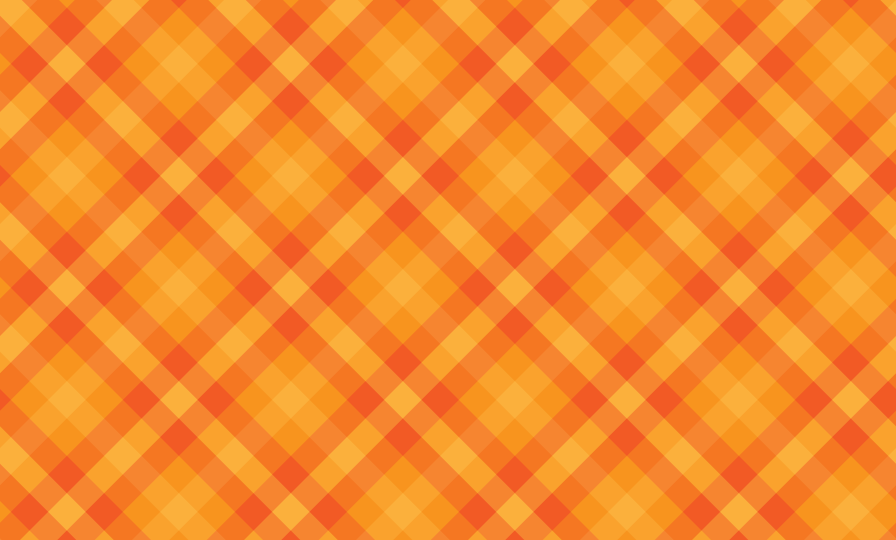
A Shadertoy shader for this pattern:

```glsl
#define REPEATS 4.0                      // plaid repeats across the canvas
#define BANDS 6.0                        // equal bands in one repeat
#define CENTER vec2(0.0746, -0.0199)     // a crossing of light bands, in canvas widths
#define LIGHT vec3(0.984, 0.690, 0.235)
#define AMBER vec3(0.973, 0.580, 0.118)
#define RED vec3(0.949, 0.353, 0.145)

// Mirrored band order: light, red, amber, light, amber, red
vec3 bandColor(float index) {
    float k = abs(mod(index + 0.5 * BANDS, BANDS) - 0.5 * BANDS);
    if (k < 0.5) return LIGHT;
    if (k < 1.5) return RED;
    if (k < 2.5) return AMBER;
    return LIGHT;
}

// Stripes one unit wide, blended over the given width at each edge
vec3 stripes(float t, float blur) {
    float edge = floor(t + 0.5);
    float side = clamp((t - edge) / blur + 0.5, 0.0, 1.0);
    return mix(bandColor(edge - 1.0), bandColor(edge), side);
}

void mainImage(out vec4 fragColor, in vec2 fragCoord) {
    vec2 p = (fragCoord - 0.5 * iResolution.xy) / iResolution.x - CENTER;

    // Diagonal axes measured in bands, with band 0 centred on the crossing
    float scale = REPEATS * BANDS;
    vec2 diagonal = vec2(p.x + p.y, p.x - p.y) * scale + 0.5;
    float blur = 1.4142 * scale / iResolution.x;

    // Woven colour is the mean of the two crossing bands
    vec3 color = 0.5 * (stripes(diagonal.x, blur) + stripes(diagonal.y, blur));
    fragColor = vec4(color, 1.0);
}
```
